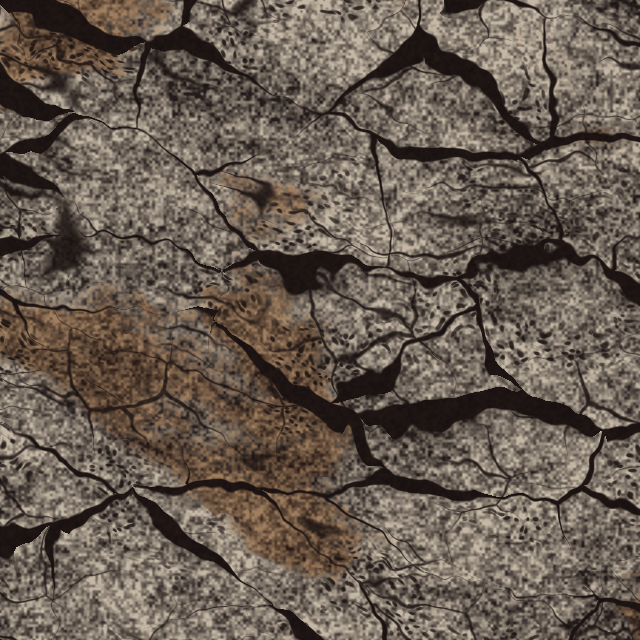
Reproduce this texture procedurally as a WebGL 2 fragment shader.

```glsl
#version 300 es
precision highp float;

uniform vec2 u_resolution;
out vec4 fragColor;

#define BLOCK_DENSITY vec2(3.6, 6.2)
#define CHIP_DENSITY vec2(8.0, 11.0)
#define STRATA_SLOPE 0.2
#define OVERHANG 0.042
#define CRACK_WIDTH 0.007
#define GRAIN_SCALE 225.0
#define GRAIN_CONTRAST 1.2
#define RELIEF 2.6
#define RUST_LEVEL 0.57

const vec3 SHADOW = vec3(0.085, 0.06, 0.06);
const vec3 ROCK_DARK = vec3(0.14, 0.11, 0.105);
const vec3 ROCK_LIGHT = vec3(0.74, 0.69, 0.62);
const vec3 RUST_DARK = vec3(0.16, 0.10, 0.075);
const vec3 RUST_LIGHT = vec3(0.64, 0.49, 0.35);

vec2 hash2(vec2 p) {
    vec3 q = fract(p.xyx * vec3(0.1031, 0.1030, 0.0973));
    q += dot(q, q.yzx + 33.33);
    return fract((q.xx + q.yz) * q.zy);
}

float noise(vec2 p) {
    vec2 i = floor(p), f = fract(p);
    f = f * f * (3.0 - 2.0 * f);
    float low = mix(hash2(i).x, hash2(i + vec2(1, 0)).x, f.x);
    float high = mix(hash2(i + vec2(0, 1)).x, hash2(i + vec2(1, 1)).x, f.x);
    return mix(low, high, f.y);
}

float fbm(vec2 p) {
    float sum = 0.0, amp = 0.516;
    for (int i = 0; i < 5; i++) {
        sum += amp * noise(p);
        p = mat2(1.6, 1.2, -1.2, 1.6) * p + 17.3;
        amp *= 0.5;
    }
    return sum;
}

// Distance to the nearest cell point, for pits
float pitDistance(vec2 p) {
    vec2 cell = floor(p), f = fract(p);
    float best = 9.0;
    for (int k = 0; k < 9; k++) {
        vec2 g = vec2(k % 3 - 1, k / 3 - 1);
        best = min(best, length(g + hash2(cell + g) - f));
    }
    return best;
}

// Cellular blocks: x = distance to edge, yz = direction across it, w = block id
vec4 blocks(vec2 p, vec2 density) {
    vec2 q = p * density, cell = floor(q), f = fract(q);
    vec2 nearest = vec2(9.0), owner = vec2(0.0);
    for (int k = 0; k < 9; k++) {
        vec2 g = vec2(k % 3 - 1, k / 3 - 1);
        vec2 r = g + hash2(cell + g) - f;
        if (dot(r, r) < dot(nearest, nearest)) { nearest = r; owner = g; }
    }
    vec4 edge = vec4(9.0, 0.0, 0.0, hash2(cell + owner + 71.0).y);
    for (int k = 0; k < 25; k++) {
        vec2 g = owner + vec2(k % 5 - 2, k / 5 - 2);
        vec2 r = g + hash2(cell + g) - f, across = r - nearest;
        if (dot(across, across) > 1e-4) {
            vec2 n = normalize(across);
            float d = dot(0.5 * (nearest + r), n) / length(n * density);
            if (d < edge.x) edge.xyz = vec3(d, normalize(n * density));
        }
    }
    return edge;
}

float gap(float d, float width, float soft) {
    return 1.0 - smoothstep(width - soft, width + soft, d);
}

void main() {
    vec2 p = gl_FragCoord.xy / u_resolution.y;
    float soft = 0.001 + 0.7 / u_resolution.y;

    // Tilted strata with ragged outlines
    vec2 w = p + vec2(0.0, STRATA_SLOPE * p.x) + 3.0;
    w += 0.11 * (vec2(fbm(p * 5.0), fbm(p * 5.0 + 40.0)) - 0.5);
    w += 0.014 * (vec2(noise(p * 42.0), noise(p * 42.0 + 9.0)) - 0.5);

    // Open joints, with deep shade under overhanging blocks
    vec4 block = blocks(w, BLOCK_DENSITY);
    float under = max(block.z, 0.0) * smoothstep(0.38, 0.85, noise(p * 6.0 + 23.0));
    float width = CRACK_WIDTH * (noise(p * 9.0 + 5.0) - 0.22) + OVERHANG * under;
    float dark = gap(block.x, width, soft);

    // Hairline chips and splits along the strata
    vec4 chip = blocks(w + 11.0, CHIP_DENSITY);
    dark = max(dark, 0.85 * gap(chip.x, 0.008 * (noise(p * 8.0 + 61.0) - 0.5), soft));
    float split = abs(noise(w * vec2(6.0, 25.0)) - 0.5) / 25.0;
    dark = max(dark, 0.9 * gap(split, 0.009 * (noise(p * 10.0 + 83.0) - 0.62), soft));

    // Pits gathered in worn areas
    float pits = pitDistance(w * vec2(48.0, 70.0));
    float worn = smoothstep(0.45, 0.8, noise(p * 11.0 + 31.0));
    dark = max(dark, 0.85 * worn * gap(pits, 0.22, 0.1));

    // Rough surface lit from the upper left
    vec2 bump = vec2(10.0, 15.0);
    float relief = fbm(w * bump) - fbm((w + vec2(-0.002, 0.005)) * bump);
    float grain = 0.6 * noise(p * GRAIN_SCALE) + 0.4 * noise(p * GRAIN_SCALE * 0.47 + 7.0);
    float tone = 0.58 + GRAIN_CONTRAST * (grain - 0.5) + RELIEF * relief;
    tone += 0.7 * (fbm(p * 6.0 + 50.0) - 0.5) + 0.12 * (block.w - 0.5) + 0.08 * (chip.w - 0.5);
    tone += 0.1 * max(-block.z, 0.0) * exp(-block.x / 0.015);
    tone *= 1.0 - 0.4 * under * exp(-max(block.x - width, 0.0) / 0.02);
    tone = clamp(tone, 0.0, 1.05);

    // Rust stains, strongest below the overhangs
    float stain = fbm(w * vec2(3.2, 5.5) + 90.0) + 0.22 * under * exp(-block.x / 0.05);
    float rust = smoothstep(RUST_LEVEL, RUST_LEVEL + 0.1, stain + 0.12 * (grain - 0.5));
    vec3 rock = mix(ROCK_DARK, ROCK_LIGHT, tone);
    vec3 rusty = mix(RUST_DARK, RUST_LIGHT, tone * 0.88);
    vec3 color = mix(rock, rusty, 0.85 * rust);

    color = mix(color, SHADOW + 0.05 * grain * vec3(1.0, 0.7, 0.5), dark);
    fragColor = vec4(color, 1.0);
}
```
